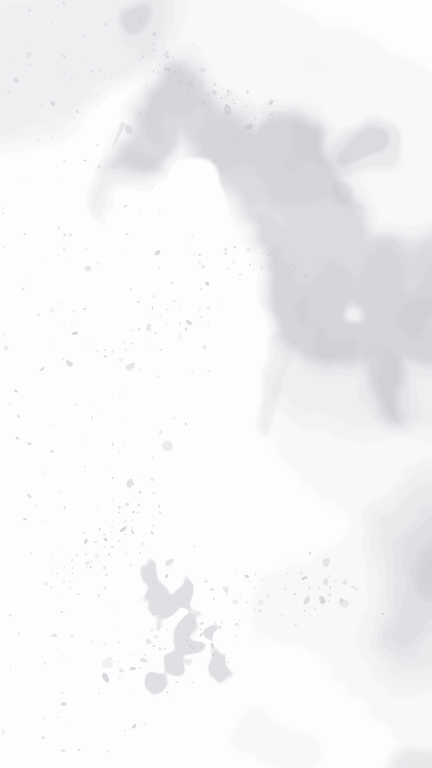
This background is drawn by a WebGL 2 fragment shader. Its source:

```glsl
#version 300 es
precision highp float;
uniform vec2 u_resolution;
out vec4 fragColor;

const vec3 PAPER = vec3(0.992);
const vec3 INK = vec3(0.785, 0.778, 0.81);

vec2 hash2(vec2 p) {
  vec3 q = fract(p.xyx * vec3(0.1031, 0.103, 0.0973));
  q += dot(q, q.yzx + 33.33);
  return fract((q.xx + q.yz) * q.zy);
}

float corner(vec2 cell, vec2 f, vec2 o) {
  return dot(hash2(cell + o + 57.0) * 2.0 - 1.0, f - o);
}

float gradientNoise(vec2 p) {
  vec2 i = floor(p), f = p - i;
  vec2 u = f * f * f * (f * (f * 6.0 - 15.0) + 10.0);
  float low = mix(corner(i, f, vec2(0)), corner(i, f, vec2(1, 0)), u.x);
  float high = mix(corner(i, f, vec2(0, 1)), corner(i, f, vec2(1)), u.x);
  return mix(low, high, u.y);
}

vec2 warp(vec2 p, float scale, float amount) {
  return p + amount * vec2(gradientNoise(p * scale), gradientNoise(p * scale + 19.7));
}

// Distance to a stroke whose radius changes from ra to rb
float stroke(vec2 p, vec2 a, vec2 b, float ra, float rb) {
  vec2 d = b - a;
  float t = clamp(dot(p - a, d) / dot(d, d), 0.0, 1.0);
  return length(p - a - d * t) - mix(ra, rb, t);
}

float blob(vec2 p, vec2 c, float r) { return length(p - c) - r; }

float wash(float d, float softness) { return 1.0 - smoothstep(-softness, softness, d); }

float layer(float tone, float amount) { return tone + amount * (1.0 - tone); }

// Mountain-like main stain with the clear arch cut out
float mainStain(vec2 p) {
  float d = stroke(p, vec2(0.415, 1.57), vec2(0.335, 1.425), 0.045, 0.05);
  d = min(d, stroke(p, vec2(0.42, 1.55), vec2(0.57, 1.4), 0.05, 0.06));
  d = min(d, stroke(p, vec2(0.57, 1.4), vec2(0.7, 1.2), 0.06, 0.09));
  d = min(d, stroke(p, vec2(0.67, 1.4), vec2(0.77, 1.08), 0.1, 0.13));
  d = min(d, stroke(p, vec2(0.77, 1.08), vec2(1.02, 1.09), 0.13, 0.16));
  return min(d, stroke(p, vec2(0.88, 1.0), vec2(0.925, 0.82), 0.07, 0.012));
}

// Pale washes lying around the stains
float paleWashes(vec2 p) {
  float t = 0.24 * wash(stroke(p, vec2(0.03, 1.6), vec2(0.28, 1.74), 0.17, 0.13), 0.035);
  t = layer(t, 0.12 * wash(stroke(p, vec2(0.4, 1.72), vec2(0.86, 1.45), 0.14, 0.2), 0.06));
  t = layer(t, 0.22 * wash(stroke(p, vec2(0.72, 0.9), vec2(1.0, 0.92), 0.09, 0.15), 0.06));
  t = layer(t, 0.10 * wash(stroke(p, vec2(0.74, 0.8), vec2(1.0, 0.7), 0.12, 0.2), 0.08));
  t = layer(t, 0.11 * wash(stroke(p, vec2(0.68, 0.38), vec2(1.0, 0.35), 0.09, 0.27), 0.07));
  t = layer(t, 0.09 * wash(stroke(p, vec2(0.6, 0.08), vec2(0.68, 0.03), 0.06, 0.07), 0.03));
  return layer(t, 0.24 * wash(stroke(p, vec2(0.3, 1.41), vec2(0.22, 1.28), 0.045, 0.012), 0.02));
}

// Layered stain on the lower right edge
float lowerStain(vec2 p) {
  float t = 0.26 * wash(stroke(p, vec2(1.02, 0.52), vec2(0.95, 0.29), 0.16, 0.09), 0.045);
  t = layer(t, 0.3 * wash(stroke(p, vec2(1.02, 0.49), vec2(0.93, 0.3), 0.1, 0.04), 0.04));
  t = layer(t, 0.5 * wash(blob(p, vec2(1.02, 0.46), 0.06), 0.03));
  return layer(t, 0.4 * wash(blob(p, vec2(0.99, -0.02), 0.07), 0.03));
}

// Broken stain on the lower left
float brokenStain(vec2 p) {
  float d = stroke(p, vec2(0.33, 0.47), vec2(0.38, 0.37), 0.008, 0.035);
  d = min(d, stroke(p, vec2(0.42, 0.42), vec2(0.44, 0.29), 0.015, 0.025));
  d = min(d, stroke(p, vec2(0.43, 0.28), vec2(0.36, 0.2), 0.025, 0.015));
  d = min(d, stroke(p, vec2(0.495, 0.31), vec2(0.51, 0.2), 0.006, 0.02));
  return wash(d + 0.05 * gradientNoise(p * 24.0), 0.006);
}

// Chance of a speck at a place
float speckCover(vec2 p) {
  float c = 0.8 * wash(stroke(p, vec2(0.38, 1.63), vec2(0.58, 1.5), 0.03, 0.03), 0.06);
  c = max(c, 0.65 * wash(stroke(p, vec2(0.46, 1.19), vec2(0.68, 1.17), 0.015, 0.015), 0.05));
  c = max(c, 0.5 * wash(stroke(p, vec2(0.46, 1.06), vec2(0.27, 0.95), 0.02, 0.02), 0.06));
  c = max(c, 0.6 * wash(stroke(p, vec2(0.3, 0.58), vec2(0.14, 0.41), 0.05, 0.03), 0.07));
  c = max(c, 0.45 * wash(stroke(p, vec2(0.3, 0.25), vec2(0.46, 0.3), 0.04, 0.04), 0.09));
  c = max(c, 0.4 * wash(stroke(p, vec2(0.55, 0.4), vec2(0.76, 0.42), 0.03, 0.05), 0.07));
  return max(c, 0.05 * wash(stroke(p, vec2(0.15, 1.7), vec2(0.2, 0.2), 0.2, 0.2), 0.2));
}

float specks(vec2 p, float cells) {
  vec2 g = p * cells, id = floor(g);
  vec2 place = hash2(id + cells), kind = hash2(id + cells + 71.0);
  vec2 v = g - id - mix(vec2(0.32), vec2(0.68), place);
  float angle = 6.283 * place.x;
  v = mat2(cos(angle), sin(angle), -sin(angle), cos(angle)) * v * vec2(1.0, 1.0 + place.y);
  float r = mix(0.1, 0.29, kind.x * kind.x);
  float d = length(v) - r + 0.12 * gradientNoise(g * 4.0);
  float present = step(kind.y, speckCover((id + 0.5) / cells));
  return present * wash(d, 0.0015 * cells) * mix(0.2, 0.75, place.y);
}

// Stepped tones with softened borders
float steps(float tone, float count) {
  float t = tone * count;
  return (floor(t) + smoothstep(0.3, 0.7, fract(t))) / count;
}

void main() {
  vec2 p = gl_FragCoord.xy / u_resolution * vec2(1.0, 16.0 / 9.0);
  vec2 q = warp(warp(p, 6.0, 0.05), 21.0, 0.018);
  float mottle = gradientNoise(q * 6.0) + 0.5 * gradientNoise(q * 15.0 + 8.0);

  // Large stains and the clear arch
  float tone = paleWashes(q);
  float body = mainStain(q);
  tone = layer(tone, 0.3 * wash(body - 0.025, 0.03));
  tone = layer(tone, (0.55 + 0.3 * mottle) * wash(body, 0.022));
  vec2 edge = warp(p, 14.0, 0.02);
  float arch = stroke(edge, vec2(0.45, 1.36), vec2(0.4, 1.0), 0.06, 0.24);
  tone *= 1.0 - wash(arch, 0.007);
  tone = layer(tone, 0.22 * wash(stroke(edge, vec2(0.655, 0.98), vec2(0.608, 0.79), 0.03, 0.016), 0.01));
  tone = layer(tone, lowerStain(q));

  // Round lobes and the pale hole
  tone = layer(tone, 0.3 * wash(stroke(edge, vec2(0.81, 1.42), vec2(0.87, 1.445), 0.05, 0.06), 0.012));
  tone = layer(tone, 0.45 * wash(stroke(edge, vec2(0.805, 1.42), vec2(0.86, 1.455), 0.022, 0.034), 0.01));
  tone = layer(tone, 0.3 * wash(blob(edge, vec2(0.787, 1.33), 0.024), 0.008));
  tone = layer(tone, 0.5 * wash(blob(q, vec2(0.32, 1.755), 0.036), 0.015));
  tone *= 1.0 - 0.65 * wash(blob(edge, vec2(0.817, 1.055), 0.02), 0.012);
  tone = steps(tone + 0.025 * mottle * smoothstep(0.0, 0.1, tone), 11.0);

  // Splatter
  tone = layer(tone, 0.55 * brokenStain(warp(p, 18.0, 0.03)));
  tone = layer(tone, 0.4 * wash(stroke(p, vec2(0.262, 1.44), vec2(0.285, 1.49), 0.001, 0.005), 0.003));
  for (float cells = 22.0; cells < 70.0; cells *= 1.7)
    tone = layer(tone, specks(p, cells));

  fragColor = vec4(mix(PAPER, INK, clamp(tone, 0.0, 1.0)), 1.0);
}
```
